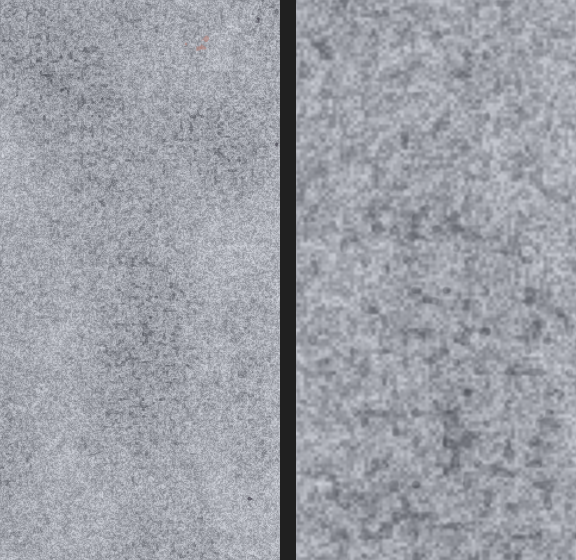
Left: the whole. Right: its middle third, enlarged.
A WebGL 2 fragment shader for this texture:

```glsl
#version 300 es
precision highp float;

uniform vec2 u_resolution;
out vec4 fragColor;

// Tone
const float BASE_TONE = 0.662;
const vec3 COOL_TINT = vec3(-0.011, 0.0, 0.031);
const vec3 RUST_COLOR = vec3(0.70, 0.50, 0.47);
const vec3 SPECK_COLOR = vec3(0.27, 0.26, 0.31);

// Grain: cells across the width, and contrast
const float FINE_CELLS = 235.0;
const float FINE_CONTRAST = 0.19;
const float MEDIUM_CELLS = 115.0;
const float MEDIUM_CONTRAST = 0.11;
const float COARSE_CELLS = 42.0;
const float COARSE_CONTRAST = 0.06;
const float WEAVE_CONTRAST = 0.035;

// Stains, pits and marks
const float CLOUD_CELLS = 3.2;
const float CLOUD_CONTRAST = 0.17;
const float PIT_CELLS = 82.0;
const float PIT_DEPTH = 0.13;
const int SCRATCH_COUNT = 12;
const float SCRATCH_GAIN = 0.07;
const int CRACK_COUNT = 6;
const float CRACK_DEPTH = 0.10;
const int RUST_COUNT = 4;
const vec2 RUST_CENTER = vec2(0.71, 0.91);
const int SPECK_COUNT = 3;

float hash(vec2 p) {
    vec3 q = fract(p.xyx * 0.1031);
    q += dot(q, q.yzx + 33.33);
    return fract((q.x + q.y) * q.z);
}

vec2 hash2(float seed) {
    return vec2(hash(vec2(seed, 17.0)), hash(vec2(seed, 53.0)));
}

float noise(vec2 p) {
    vec2 cell = floor(p);
    vec2 f = fract(p);
    f = f * f * (3.0 - 2.0 * f);
    float low = mix(hash(cell), hash(cell + vec2(1, 0)), f.x);
    float high = mix(hash(cell + vec2(0, 1)), hash(cell + vec2(1, 1)), f.x);
    return mix(low, high, f.y);
}

float fbm(vec2 p) {
    float sum = 0.0;
    float weight = 0.5;
    for (int i = 0; i < 4; i++) {
        sum += weight * noise(p);
        p = mat2(0.8, 0.6, -0.6, 0.8) * p * 2.03 + 19.7;
        weight *= 0.5;
    }
    return sum / 0.9375;
}

// Soft bent stroke at a seeded place, near the given angle
float stroke(vec2 p, float height, float seed, float angle, float halfWidth) {
    vec2 place = hash2(seed);
    vec2 shape = hash2(seed + 0.5);
    float turn = angle + (shape.x - 0.5) * 1.1;
    vec2 q = p - place * vec2(1.0, height);
    q = mat2(cos(turn), -sin(turn), sin(turn), cos(turn)) * q;
    float halfLength = mix(0.015, 0.06, shape.y);
    q.y += (shape.x - 0.5) * 9.0 * q.x * q.x + 0.008 * (noise(p * 45.0) - 0.5);
    float across = 1.0 - smoothstep(0.0, halfWidth, abs(q.y));
    float along = 1.0 - smoothstep(0.3 * halfLength, halfLength, abs(q.x));
    return across * along;
}

// Round spot with a ragged edge
float spot(vec2 p, vec2 center, float radius) {
    float ragged = length(p - center) + radius * 1.1 * (noise(p * 110.0) - 0.5);
    return 1.0 - smoothstep(0.5 * radius, 1.2 * radius, ragged);
}

void main() {
    vec2 p = gl_FragCoord.xy / u_resolution.x;
    float height = u_resolution.y / u_resolution.x;

    // Broad stains, paler towards the lower right
    float cloud = fbm(p * vec2(CLOUD_CELLS, CLOUD_CELLS * 0.8) + 4.3) - 0.5;
    float slope = 0.035 * (p.x - 0.5) - 0.02 * (p.y / height - 0.5);
    float tone = BASE_TONE + CLOUD_CONTRAST * cloud + slope;

    // Grain and faint horizontal weave
    tone += FINE_CONTRAST * (noise(p * FINE_CELLS) - 0.5);
    tone += MEDIUM_CONTRAST * (noise(p * MEDIUM_CELLS + 31.0) - 0.5);
    tone += COARSE_CONTRAST * (noise(p * COARSE_CELLS + 67.0) - 0.5);
    tone += WEAVE_CONTRAST * (noise(p * vec2(28.0, 170.0) + 11.0) - 0.5);

    // Dark pits, denser inside dark stains
    float density = clamp(0.55 - 2.4 * cloud - 6.0 * slope, 0.15, 1.0);
    float pits = smoothstep(0.60, 0.88, noise(p * PIT_CELLS + 91.0));
    tone -= PIT_DEPTH * pits * density;

    // Pale scuffs and thin dark cracks
    for (int i = 0; i < SCRATCH_COUNT; i++)
        tone += SCRATCH_GAIN * stroke(p, height, float(i) + 5.0, 1.2, 0.009);
    for (int i = 0; i < CRACK_COUNT; i++)
        tone -= CRACK_DEPTH * stroke(p, height, float(i) + 40.0, 0.2, 0.004);

    vec3 color = vec3(tone) + COOL_TINT;

    // Rust flecks in one cluster, and scattered dark specks
    for (int i = 0; i < RUST_COUNT; i++) {
        vec2 r = hash2(float(i) + 70.0);
        vec2 center = RUST_CENTER * vec2(1.0, height) + (r - 0.5) * 0.12;
        color = mix(color, RUST_COLOR, 0.6 * spot(p, center, mix(0.005, 0.014, r.x)));
    }
    for (int i = 0; i < SPECK_COUNT; i++) {
        vec2 center = hash2(float(i) + 90.0) * vec2(1.0, height);
        color = mix(color, SPECK_COLOR, 0.75 * spot(p, center, 0.008));
    }

    fragColor = vec4(clamp(color, 0.0, 1.0), 1.0);
}
```
